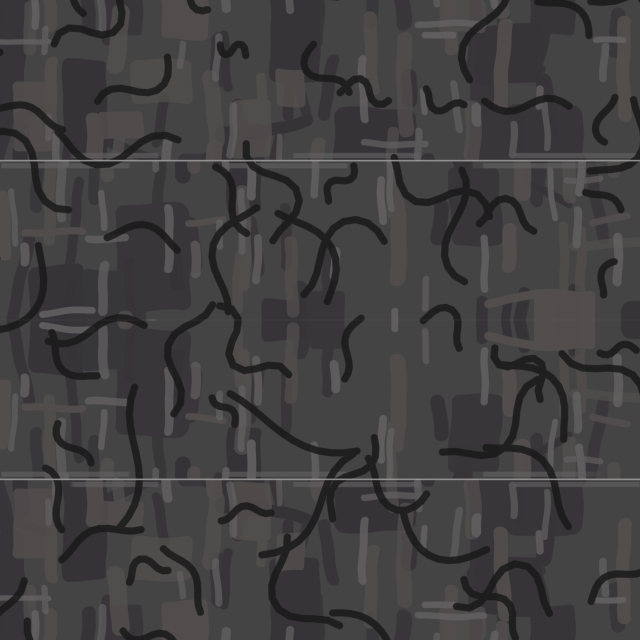
Reproduce this texture procedurally as a Shadertoy shader.

```glsl
// Dark painted slabs: mirrored brush strokes, black squiggles and thin pale seams.
#define BASE_GREY   vec3(0.265, 0.265, 0.265)
#define SHADE_GREY  vec3(0.207, 0.198, 0.208)
#define WARM_GREY   vec3(0.325, 0.308, 0.308)
#define PALE_GREY   vec3(0.385, 0.378, 0.380)
#define INK         vec3(0.10)
#define SEAM_COLOUR vec3(0.62, 0.61, 0.61)
#define INK_OPACITY 0.86
#define INK_RADIUS  0.0056
#define INK_CELL    0.134
#define SEAM_OFFSET 0.249
#define WOBBLE      0.0016
#define INK_STEPS   11

vec4 hash4(vec2 cell, float seed) {
    vec4 p = fract((cell.xyxy + 61.0 + seed * 17.37) * vec4(0.1031, 0.1030, 0.0973, 0.1099));
    p += dot(p, p.wzxy + 33.33);
    return fract((p.xxyz + p.yzzw) * p.zywx);
}

float edge(float dist) {
    float soft = 0.8 / iResolution.y;
    return 1.0 - smoothstep(-soft, soft, dist);
}

float roundBox(vec2 p, vec2 halfSize, float radius) {
    vec2 d = abs(p) - halfSize + radius;
    return length(max(d, 0.0)) + min(max(d.x, d.y), 0.0) - radius;
}

float segment(vec2 p, vec2 a, vec2 b) {
    vec2 ab = b - a;
    return length(p - a - ab * clamp(dot(p - a, ab) / dot(ab, ab), 0.0, 1.0));
}

mat2 turn(float angle) {
    float c = cos(angle), s = sin(angle);
    return mat2(c, -s, s, c);
}

// Coverage of scattered dabs; roundness 1 gives capsules, less gives blocks
float dabs(vec2 p, vec2 cellSize, vec2 smallest, vec2 largest,
           float tilt, float roundness, float share, float seed) {
    vec2 home = floor(p / cellSize);
    float cover = 0.0;
    for (int y = -1; y <= 1; y++)
    for (int x = -1; x <= 1; x++) {
        vec2 cell = home + vec2(x, y);
        vec4 place = hash4(cell, seed);
        if (place.w > share) continue;
        vec4 form = hash4(cell, seed + 0.53);
        vec2 local = turn((place.z - 0.5) * 2.0 * tilt) * (p - (cell + place.xy) * cellSize);
        vec2 halfSize = mix(smallest, largest, form.xy);
        float radius = min(halfSize.x, halfSize.y) * roundness;
        cover = max(cover, edge(roundBox(local, halfSize, radius)) * mix(0.72, 1.0, form.z));
    }
    return cover;
}

// Distance to the nearest bending ink line, each walked along a swinging heading
float inkLines(vec2 p) {
    vec2 home = floor(p / INK_CELL);
    float dist = 1.0;
    for (int y = -1; y <= 1; y++)
    for (int x = -1; x <= 1; x++) {
        vec2 cell = home + vec2(x, y);
        vec4 place = hash4(cell, 9.1);
        vec4 form = hash4(cell, 12.7);
        float span = mix(0.06, 0.23, place.w);
        float heading = (place.z - 0.5) * 2.8;
        vec2 from = (cell + place.xy) * INK_CELL - 0.45 * span * vec2(cos(heading), sin(heading));
        for (int i = 0; i < INK_STEPS; i++) {
            float t = float(i) / float(INK_STEPS);
            float bend = mix(0.5, 1.3, form.x) * sin(t * mix(3.0, 7.5, form.y) + 6.28 * form.z);
            vec2 to = from + span / float(INK_STEPS) * vec2(cos(heading + bend), sin(heading + bend));
            dist = min(dist, segment(p, from, to));
            from = to;
        }
    }
    return dist;
}

void mainImage(out vec4 fragColor, in vec2 fragCoord) {
    vec2 uv = fragCoord / iResolution.y;

    // Rows mirror about the middle and change at each seam
    float fromMiddle = abs(uv.y - 0.5);
    float row = step(SEAM_OFFSET, fromMiddle) * 30.0;
    vec2 p = vec2(uv.x, fromMiddle);
    p += WOBBLE * (sin(p.yx * vec2(37.0, 43.0)) + 0.5 * sin(p.yx * vec2(97.0, 83.0) + 1.7));

    vec3 colour = BASE_GREY;

    // Shadowed blocks and leaning strokes
    float shade = dabs(p, vec2(0.17), vec2(0.025, 0.045), vec2(0.07, 0.10), 0.06, 0.25, 0.55, row + 1.0);
    shade = max(shade, dabs(p, vec2(0.07, 0.13), vec2(0.007, 0.03), vec2(0.013, 0.085), 0.24, 1.0, 0.70, row + 2.0));
    shade = max(shade, dabs(p, vec2(0.20, 0.12), vec2(0.03, 0.006), vec2(0.06, 0.010), 0.5, 1.0, 0.30, row + 3.0));
    colour = mix(colour, SHADE_GREY, shade);

    // Warm blocks and upright strokes
    float warm = dabs(p, vec2(0.17, 0.12), vec2(0.022, 0.015), vec2(0.05, 0.055), 0.03, 0.25, 0.36, row + 4.0);
    warm = max(warm, dabs(p, vec2(0.075, 0.16), vec2(0.007, 0.03), vec2(0.014, 0.09), 0.07, 0.9, 0.60, row + 5.0));
    warm = max(warm, dabs(p, vec2(0.21, 0.12), vec2(0.03, 0.005), vec2(0.065, 0.008), 0.18, 1.0, 0.35, row + 6.0));
    colour = mix(colour, WARM_GREY, warm * 0.95);

    // Narrow pale highlights
    float pale = dabs(p, vec2(0.075, 0.11), vec2(0.0045, 0.018), vec2(0.0075, 0.055), 0.08, 1.0, 0.62, row + 7.0);
    pale = max(pale, dabs(p, vec2(0.23, 0.12), vec2(0.025, 0.004), vec2(0.06, 0.006), 0.09, 1.0, 0.28, row + 8.0));
    colour = mix(colour, PALE_GREY, pale * 0.9);

    // Broken pale rims beside the seams
    float seamGap = abs(fromMiddle - SEAM_OFFSET);
    float rim = edge(abs(seamGap - 0.008) - 0.004) * smoothstep(0.0, 0.15, sin(uv.x * 17.0 + row) + 0.4 * sin(uv.x * 41.0));
    colour = mix(colour, PALE_GREY, rim * 0.65);

    // Ink, then seams
    colour = mix(colour, INK, INK_OPACITY * edge(inkLines(uv) - INK_RADIUS));
    colour = mix(colour, SEAM_COLOUR, 0.9 * edge(seamGap - 0.0012));
    colour = mix(colour, PALE_GREY, 0.2 * edge(fromMiddle - 0.0007));

    fragColor = vec4(colour, 1.0);
}
```
